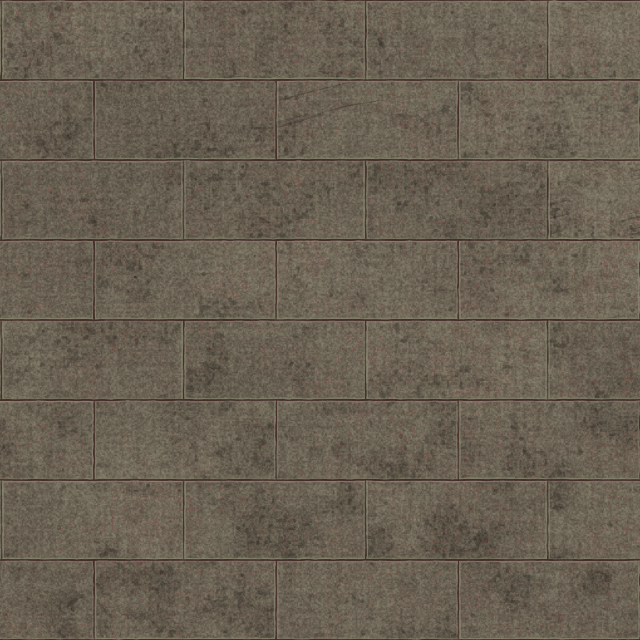
Reproduce this texture procedurally as a three.js fragment shader.

```glsl
varying vec2 vUv;

float hash(vec2 p) {
  vec3 q = fract(vec3(p.xyx) * 0.1031);
  q += dot(q, q.yzx + 33.33);
  return fract((q.x + q.y) * q.z);
}

float noise(vec2 p) {
  vec2 i = floor(p), f = fract(p);
  f = f * f * (3.0 - 2.0 * f);
  return mix(mix(hash(i), hash(i + vec2(1.0, 0.0)), f.x),
             mix(hash(i + vec2(0.0, 1.0)), hash(i + vec2(1.0, 1.0)), f.x), f.y);
}

float fbm(vec2 p) {
  float sum = 0.0, weight = 0.5;
  for (int i = 0; i < 5; i++) {
    sum += weight * noise(p);
    p = p * 2.03 + 17.3;
    weight *= 0.5;
  }
  return sum;
}

// Soft line of half width w around d = 0
float line(float d, float w) {
  return 1.0 - smoothstep(w * 0.4, w * 1.4, abs(d));
}

// Sparse round pits, one candidate per grid cell
float pits(vec2 p) {
  vec2 cell = floor(p);
  vec2 center = 0.3 + 0.4 * vec2(hash(cell + 3.1), hash(cell + 8.7));
  float radius = mix(0.08, 0.2, hash(cell + 5.3));
  float d = length(fract(p) - center + 0.06 * (noise(p * 9.0) - 0.5));
  return step(0.9, hash(cell)) * (1.0 - smoothstep(radius * 0.5, radius, d));
}

void main() {
  vec2 uv = vUv;
  vec2 size = vec2(0.2845, 0.125);

  // Running bond: eight courses, alternate ones shifted half a block
  float row = floor(uv.y / size.y);
  float shift = mix(0.147, 0.2868, mod(row, 2.0));
  vec2 grid = vec2((uv.x - shift) / size.x, uv.y / size.y);
  vec2 block = floor(grid);
  vec2 local = (grid - block) * size;
  vec2 joint = floor(grid + 0.5);
  vec2 d = (grid - joint) * size;
  float tone = hash(block + 21.0);

  // Stone colour: broad tone drift and soft stains, heavier in the lower courses
  vec3 stone = vec3(0.432, 0.402, 0.342);
  vec3 darkStone = vec3(0.345, 0.315, 0.267);
  vec3 warmStone = vec3(0.435, 0.385, 0.332);
  vec3 paleEdge = vec3(0.53, 0.525, 0.445);
  vec3 redSpeck = vec3(0.48, 0.325, 0.295);
  vec3 grout = vec3(0.27, 0.175, 0.155);
  vec2 seed = uv + block * 3.7;
  float low = 1.0 - smoothstep(0.12, 0.6, uv.y);
  float cloud = fbm(seed * vec2(15.0, 22.0));
  float stain = smoothstep(0.46, 0.74, cloud);
  vec3 color = mix(stone, warmStone, 0.5 * smoothstep(0.4, 0.7, noise(seed * 31.0)));
  color = mix(color, darkStone, stain * mix(0.3, 0.62, low));
  color *= 0.99 + 0.07 * (tone - 0.5) + 0.11 * (noise(uv * 5.0 + 7.0) - 0.5) - 0.02 * low;

  // Woven tooling streaks and crisp fine grain
  float vertical = noise(seed * vec2(200.0, 13.0)) - 0.5;
  float horizontal = noise(seed * vec2(15.0, 250.0)) - 0.5;
  float fine = noise(uv * 510.0) - 0.5;
  float grain = noise(uv * 330.0 + 60.0) - 0.5;
  float coarse = noise(uv * 170.0 + 40.0) - 0.5;
  color += vec3(1.0, 1.02, 0.88) * (0.038 * vertical + 0.032 * horizontal
         + 0.09 * fine + 0.085 * grain + 0.035 * coarse);

  // Tiny reddish specks
  float specks = smoothstep(0.8, 0.92, noise(uv * 380.0 + 90.0));
  color = mix(color, redSpeck, 0.75 * specks * smoothstep(0.3, 0.6, noise(seed * 14.0)));

  // Dark crumbs gathered in stained areas, then pits
  float crumbs = smoothstep(0.66, 0.84, noise(uv * 150.0 + 11.0));
  color *= 1.0 - 0.18 * crumbs * smoothstep(0.42, 0.62, cloud);
  color *= 1.0 - 0.2 * pits(uv * 36.0);

  // Faint slanted scratches on a few upper blocks
  vec2 s = local - size * 0.5;
  float across = s.y - 0.19 * s.x + 0.45 * s.x * s.x + 0.003 * noise(seed * 25.0);
  float scratch = smoothstep(0.74, 0.88, noise(vec2(s.x * 8.0, across * 240.0) + block * 13.0));
  scratch *= step(0.72, tone) * step(5.0, row) * smoothstep(0.4, 0.6, noise(seed * 12.0));
  color *= 1.0 - 0.17 * scratch;

  // Thin ragged joints; pale arrises flank them in broken runs
  float ragged = noise(uv * 150.0 + 5.0);
  float runs = smoothstep(0.2, 0.65, noise(uv * 34.0 + 12.0));
  d += 0.0011 * (vec2(noise(uv * 75.0), noise(uv * 75.0 + 31.0)) - 0.5);
  float sideX = hash(vec2(joint.x, row) + 51.0);
  float sideY = hash(vec2(joint.y, block.x) + 73.0);
  float rimX = max(line(d.x - 0.0025, 0.0012) * mix(0.6, 1.0, sideX),
                   line(d.x + 0.0025, 0.0012) * mix(0.85, 0.2, sideX));
  float rimY = max(line(d.y + 0.0026, 0.0012) * mix(0.4, 1.0, sideY),
                   line(d.y - 0.0026, 0.0012) * mix(0.95, 0.3, sideY));
  color = mix(color, paleEdge, max(rimX, rimY) * mix(0.55, 1.0, ragged));
  float gapX = line(d.x, 0.0008 + 0.0007 * ragged) * mix(0.55, 0.95, runs);
  float gapY = line(d.y, 0.001 + 0.0007 * ragged) * mix(0.75, 1.0, runs);
  color = mix(color, grout, max(gapX, gapY));

  gl_FragColor = vec4(color, 1.0);
}
```
